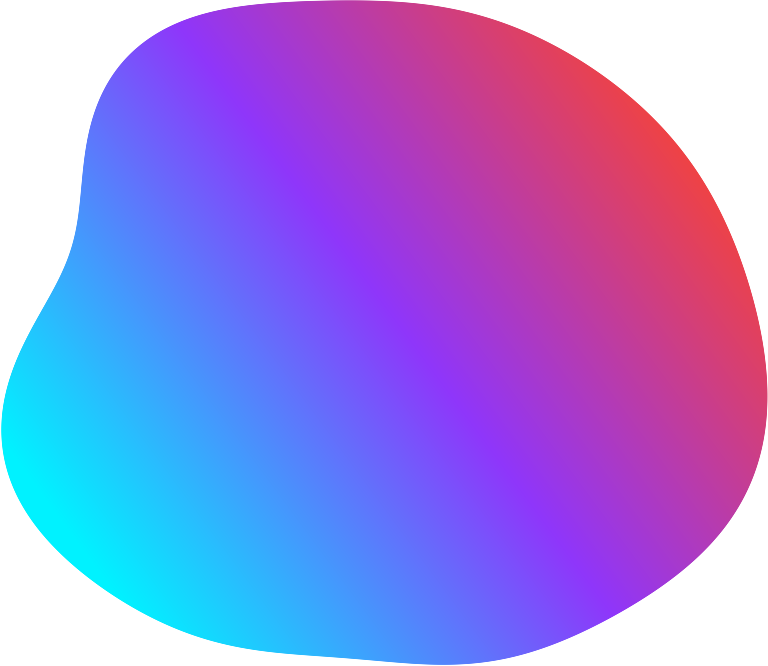
A WebGL 1 fragment shader for this background:

```glsl
precision highp float;

uniform vec2 u_resolution;

// Colours
const vec3 PAPER = vec3(1.0);
const vec3 CYAN = vec3(0.0, 0.95, 1.0);
const vec3 VIOLET = vec3(0.56, 0.21, 0.98);
const vec3 RED = vec3(0.94, 0.26, 0.26);

// Gradient axis and its stops, in canvas heights from the centre
const vec2 GRADIENT_AXIS = vec2(0.805, 0.593);
const float CYAN_STOP = -0.559;
const float VIOLET_STOP = 0.027;
const float RED_STOP = 0.529;

// Outline: mean radius plus cosine and sine weights of each harmonic
const float MEAN_RADIUS = 0.5368;
const vec2 WAVE_1 = vec2(0.0014, -0.0125);
const vec2 WAVE_2 = vec2(0.0272, -0.0056);
const vec2 WAVE_3 = vec2(0.0135, -0.0240);
const vec2 WAVE_4 = vec2(-0.0135, 0.0113);
const vec2 WAVE_5 = vec2(0.0052, -0.0143);
const vec2 WAVE_6 = vec2(-0.0004, 0.0063);
const vec2 WAVE_7 = vec2(-0.0034, -0.0054);
const vec2 WAVE_8 = vec2(-0.0006, 0.0017);

float wave(float angle, float harmonic, vec2 weights) {
  float phase = angle * harmonic;
  return dot(weights, vec2(cos(phase), sin(phase)));
}

float blobRadius(float angle) {
  return MEAN_RADIUS
    + wave(angle, 1.0, WAVE_1) + wave(angle, 2.0, WAVE_2)
    + wave(angle, 3.0, WAVE_3) + wave(angle, 4.0, WAVE_4)
    + wave(angle, 5.0, WAVE_5) + wave(angle, 6.0, WAVE_6)
    + wave(angle, 7.0, WAVE_7) + wave(angle, 8.0, WAVE_8);
}

vec3 gradientColor(vec2 p) {
  float along = dot(p, GRADIENT_AXIS);
  float toViolet = clamp((along - CYAN_STOP) / (VIOLET_STOP - CYAN_STOP), 0.0, 1.0);
  float toRed = clamp((along - VIOLET_STOP) / (RED_STOP - VIOLET_STOP), 0.0, 1.0);
  return mix(mix(CYAN, VIOLET, toViolet), RED, toRed);
}

void main() {
  vec2 p = (gl_FragCoord.xy - 0.5 * u_resolution) / u_resolution.y;

  // Signed radial gap to the outline; the angle is kept defined at the centre
  float angle = atan(p.y, p.x + (dot(p, p) < 1e-8 ? 1e-4 : 0.0));
  float gap = length(p) - blobRadius(angle);

  // One pixel of edge smoothing
  float halfPixel = 0.5 / u_resolution.y;
  float coverage = 1.0 - smoothstep(-halfPixel, halfPixel, gap);

  gl_FragColor = vec4(mix(PAPER, gradientColor(p), coverage), 1.0);
}
```
